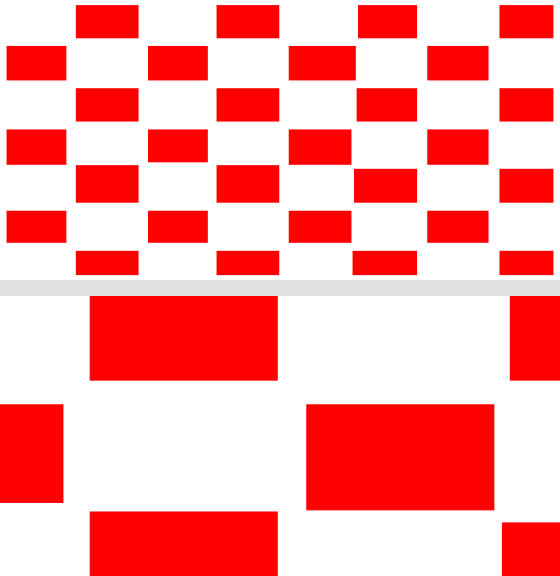
Top, the full canvas; bottom, a detail of the centre.
This pattern is drawn by a Shadertoy shader. Its source:

```glsl
const vec3 PAPER = vec3(1.0);
const vec3 INK = vec3(1.0, 0.0, 0.0);

// Lengths are in design units: the canvas is 768 wide and 384 high
const vec2 CANVAS = vec2(768.0, 384.0);
const int COLUMNS = 8;
const int ROWS = 7;
const vec2 MARGIN = vec2(9.0, 7.0);
const vec2 PITCH = vec2(96.5, 56.3);
const vec2 BLOCK = vec2(82.0, 46.0);

// Uneven cutting: shift of the near and far edge of each column and row
const vec2 COLUMN_SHIFT[COLUMNS] = vec2[](
    vec2(0.0, 0.0), vec2(-1.5, 2.5), vec2(1.0, 1.0), vec2(-1.5, 2.5),
    vec2(1.0, 5.0), vec2(-0.5, -1.5), vec2(-2.0, 0.0), vec2(0.5, -7.5));
const vec2 ROW_SHIFT[ROWS] = vec2[](
    vec2(0.0, -0.5), vec2(-0.3, 1.0), vec2(1.4, 1.1), vec2(1.6, 4.1),
    vec2(-0.7, -0.2), vec2(0.5, -1.5), vec2(-0.8, -13.5));

// Irregularities of single blocks
const int DRIFT_COLUMN = 5;
const float DRIFT = 7.5;
const ivec2 WIDE_CELL = ivec2(4, 1);
const float WIDE_EXTRA = 6.0;
const ivec2 SHORT_CELL = ivec2(2, 3);
const float SHORT_CUT = 3.4;
const int TALL_ROW = 4;
const float TALL_EXTRA = 5.0;

// Exact share of a pixel covered by an axis-aligned box
float boxCoverage(vec2 p, vec2 lo, vec2 hi, vec2 pixel) {
    vec2 overlap = min(hi, p + 0.5 * pixel) - max(lo, p - 0.5 * pixel);
    vec2 share = clamp(overlap / pixel, 0.0, 1.0);
    return share.x * share.y;
}

float blockCoverage(vec2 p, ivec2 cell, vec2 pixel) {
    vec2 columnShift = COLUMN_SHIFT[cell.x];
    vec2 rowShift = ROW_SHIFT[cell.y];
    vec2 corner = MARGIN + PITCH * vec2(cell);
    vec2 lo = corner + vec2(columnShift.x, rowShift.x);
    vec2 hi = corner + BLOCK + vec2(columnShift.y, rowShift.y);

    if (cell.x == DRIFT_COLUMN)
        lo.x -= DRIFT * smoothstep(0.0, float(ROWS - 1), float(cell.y));
    if (cell.y == TALL_ROW && cell.x < COLUMNS / 2) lo.y -= TALL_EXTRA;
    if (cell == WIDE_CELL) hi.x += WIDE_EXTRA;
    if (cell == SHORT_CELL) hi.y -= SHORT_CUT;

    return boxCoverage(p, lo, hi, pixel);
}

void mainImage(out vec4 fragColor, in vec2 fragCoord) {
    vec2 pixel = CANVAS / iResolution.xy;
    vec2 p = fragCoord * pixel;
    p.y = CANVAS.y - p.y; // rows count from the top

    // Checkerboard: each row fills every other column
    float ink = 0.0;
    for (int row = 0; row < ROWS; row++)
        for (int column = (row + 1) % 2; column < COLUMNS; column += 2)
            ink = max(ink, blockCoverage(p, ivec2(column, row), pixel));

    fragColor = vec4(mix(PAPER, INK, ink), 1.0);
}
```
